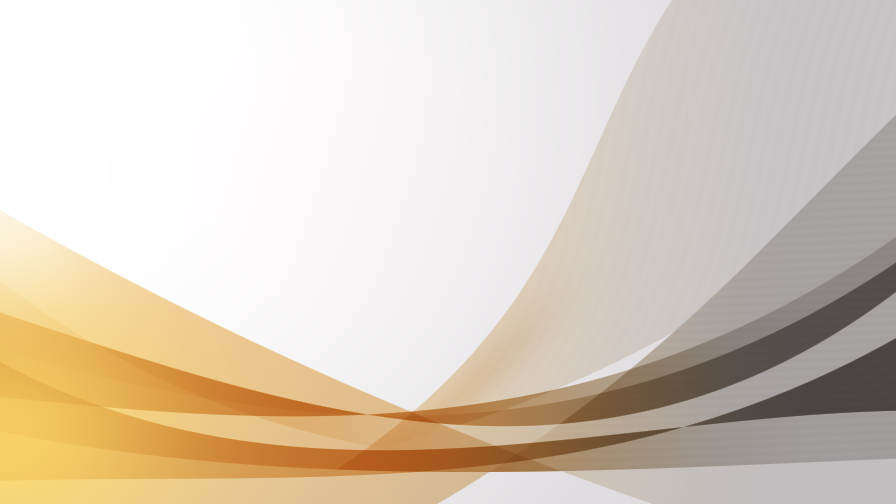
Reproduce this background procedurally as a Shadertoy shader.

```glsl
// Cubic through four evenly spaced heights over 0..1
float curve(float x, vec4 h) {
    float t = 3.0 * x;
    float a = t - 1.0, b = t - 2.0, c = t - 3.0;
    return dot(h, vec4(-a * b * c / 6.0, t * b * c / 2.0, -t * a * c / 2.0, t * a * b / 6.0));
}

// Antialiased half plane, 1 where d is positive
float side(float d) {
    return clamp(d / max(fwidth(d), 1e-5) + 0.5, 0.0, 1.0);
}

// Area between two crossing edges, given the signed distances to both
float band(float a, float b) {
    return abs(side(a) - side(b));
}

// Fine strands, faded out where they get too thin to resolve
float strands(float phase) {
    return sin(phase) * (1.0 - smoothstep(0.8, 2.5, fwidth(phase)));
}

void mainImage(out vec4 fragColor, in vec2 fragCoord) {
    vec2 uv = fragCoord / iResolution.xy;
    vec2 aspect = vec2(iResolution.x / iResolution.y, 1.0);
    float x = uv.x, y = uv.y;

    // White light at the upper left, cool grey far away
    float away = length((uv - vec2(0.1, 0.8)) * aspect);
    vec3 color = mix(vec3(1.0), vec3(0.865, 0.855, 0.865), smoothstep(0.25, 1.5, away));
    float blush = length((uv - vec2(0.36, 0.66)) * aspect);
    color -= vec3(0.0, 0.012, 0.008) * exp(-10.0 * blush * blush);

    // Signed heights above the long flowing edges
    float crest  = y - curve(x, vec4(0.213, 0.174, 0.248, 0.530));
    float fold   = y - curve(x, vec4(0.306, 0.185, 0.218, 0.479));
    float trough = y - curve(x, vec4(0.380, 0.204, 0.167, 0.421));
    float wing   = y - curve(x, vec4(0.046, 0.053, 0.111, 0.329));
    float keel   = y - curve(x, vec4(0.282, 0.113, 0.134, 0.185));
    float hem    = y - curve(x, vec4(0.144, 0.072, 0.067, 0.090));
    float slope  = y - curve(x, vec4(0.583, 0.280, 0.039, -0.157));
    float inner  = y - curve(x, vec4(0.444, 0.148, 0.060, 0.000));
    float under  = y - curve(x, vec4(0.000, 0.074, 0.264, 0.653));

    // Steep edges, positive to their right
    float sail = x - curve(y, vec4(0.313, 0.544, 0.655, 0.750));
    float mast = x - curve(y, vec4(0.488, 0.747, 0.940, 1.146));
    float rightward = smoothstep(0.4, 0.95, x);

    // Tall translucent sheet with a soft crease
    float sheet = side(sail) * side(-mast) * side(under);
    float crease = exp(-pow((sail - 0.035) / 0.03, 2.0)) * (1.0 - smoothstep(0.25, 0.5, y));
    float density = sheet * (0.13 + 0.09 * exp(-8.0 * max(sail, 0.0)) * (1.0 - y)
                  + 0.1 * crease + 0.006 * strands(sail * 420.0 + y * 60.0));

    // Grey sheet at the right, pale veil at the left
    density += side(mast) * side(hem) * (0.37 + 0.012 * strands(hem * 380.0));
    density += band(slope, hem) * mix(0.35, 0.17, smoothstep(0.4, 0.7, x));
    density += side(-hem) * side(-mast) * 0.3;
    density += band(inner, trough) * 0.16 * (1.0 - smoothstep(0.3, 0.5, x));

    // Overlapping ribbons
    density += band(crest, trough) * mix(0.72, 0.22, rightward);
    density += band(fold, trough) * mix(0.1, 0.68, rightward);
    density += band(wing, keel) * mix(0.45, 1.05, rightward);
    density += band(keel, hem) * mix(0.38, 0.04, rightward);
    density += 0.25 * side(sail) * side(-mast) * side(-under) * side(hem) * side(-trough);

    // Ink runs from amber to grey, thinned by the light at the left
    vec3 ink = mix(vec3(0.2, 0.68, 1.5), vec3(0.77, 0.81, 0.84), smoothstep(0.4, 0.9, x));
    float whiteLight = length((uv - vec2(0.0, 0.56)) * aspect);
    float thin = 1.0 - 0.85 * exp(-14.0 * whiteLight * whiteLight);
    color *= exp(-density * ink * thin);

    // Yellow glow at the lower left
    float glow = length((uv - vec2(0.0, 0.13)) * aspect * vec2(0.9, 1.15));
    float veil = side(-slope) * exp(-8.0 * glow * glow);
    color = mix(color, vec3(1.0, 0.87, 0.42), 0.82 * veil);

    fragColor = vec4(clamp(color, 0.0, 1.0), 1.0);
}
```
